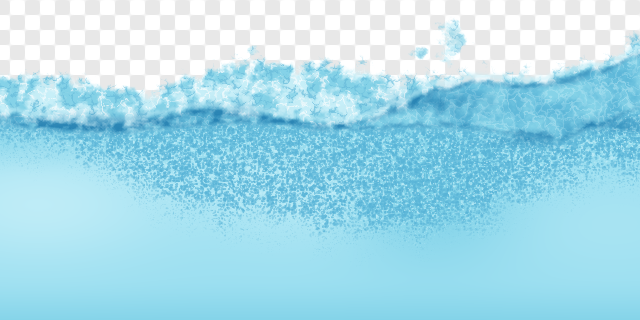
Write a Shadertoy shader that draws this background.

```glsl
const float PI = 3.14159;
const float CHECK_SIZE = 0.0469;
const vec2 CHECK_SHIFT = vec2(0.031, 0.0);
const vec3 WHITE = vec3(1.0);
const vec3 GREY = vec3(0.91);
const vec3 PALE = vec3(0.76, 0.93, 0.97);
const vec3 AQUA = vec3(0.60, 0.87, 0.94);
const vec3 SKY = vec3(0.48, 0.81, 0.90);
const vec3 BLUE = vec3(0.34, 0.70, 0.84);
const vec3 DEEP = vec3(0.12, 0.48, 0.68);

// Heights at even steps of 1/8 across the canvas
const float SPLASH[17] = float[17](.76, .765, .75, .727, .72, .78, .80, .805,
    .797, .795, .76, .755, .77, .76, .776, .805, .88);
const float CREST[17] = float[17](.635, .62, .605, .60, .622, .65, .643, .622,
    .604, .615, .66, .72, .747, .73, .745, .775, .83);
const float WATERLINE[17] = float[17](.62, .605, .594, .59, .604, .615, .62, .615,
    .60, .60, .604, .607, .60, .583, .568, .61, .667);
const float BUBBLE_FLOOR[17] = float[17](.47, .45, .43, .37, .28, .24, .23, .22,
    .20, .19, .19, .20, .23, .28, .33, .36, .38);

// Dark ripples: centre, then radius
const vec4 RIPPLES[5] = vec4[5](vec4(.69, .645, .12, .022), vec4(1.93, .61, .13, .022),
    vec4(.32, .615, .26, .025), vec4(1.38, .68, .14, .035), vec4(1.66, .56, .09, .020));

float curve(float[17] heights, float x) {
    float t = clamp(x * 8.0, 0.0, 15.999);
    int i = int(t);
    return mix(heights[i], heights[i + 1], smoothstep(0.0, 1.0, fract(t)));
}

vec2 hash2(vec2 p) {
    vec3 q = fract(p.xyx * vec3(.1031, .1030, .0973));
    q += dot(q, q.yzx + 33.33);
    return fract((q.xx + q.yz) * q.zy);
}

// Nearest distance, second distance, random id
vec3 cells(vec2 p) {
    vec2 base = floor(p);
    vec3 best = vec3(9.0, 9.0, 0.0);
    for (int j = -1; j <= 1; j++)
    for (int i = -1; i <= 1; i++) {
        vec2 cell = base + vec2(i, j);
        vec2 rnd = hash2(cell + 50.0);
        float d = length(cell + 0.15 + 0.7 * rnd - p);
        if (d < best.x) best = vec3(d, best.x, fract(rnd.x * 7.3 + rnd.y * 3.1));
        else best.y = min(best.y, d);
    }
    return best;
}

float waves(vec2 p) {
    float sum = 0.0, amp = 0.5;
    for (int i = 0; i < 5; i++) {
        p = mat2(.8, -.6, .6, .8) * p * 1.8 + 1.7;
        sum += amp * sin(p.x + 1.4 * sin(p.y));
        amp *= 0.62;
    }
    return sum;
}

float glow(vec2 p, vec2 centre, vec2 radius) {
    vec2 q = (p - centre) / radius;
    return exp(-dot(q, q));
}

vec3 checker(vec2 p, float pixel) {
    vec2 s = sin(PI * (p - vec2(0.0, 1.0) - CHECK_SHIFT) / CHECK_SIZE);
    float w = pixel * PI * 0.5 / CHECK_SIZE;
    return mix(WHITE, GREY, smoothstep(-w, w, s.x * s.y));
}

vec3 underwater(vec2 p, float rough) {
    vec3 col = mix(SKY, AQUA, smoothstep(-0.08, 0.14, p.y));
    col = mix(col, PALE, 0.9 * glow(p, vec2(0.12, 0.36), vec2(0.45, 0.20)));
    col = mix(col, PALE, 0.6 * glow(p, vec2(0.95, 0.40), vec2(0.32, 0.20)));
    col = mix(col, PALE, 0.35 * glow(p, vec2(1.9, 0.30), vec2(0.4, 0.18)));
    col = mix(col, SKY, 0.85 * glow(p, vec2(1.35, 0.40), vec2(0.25, 0.20)));
    col = mix(col, SKY, 0.5 * smoothstep(0.44, 0.60, p.y));

    // Bubbles thin out toward their lower limit
    float bottom = curve(BUBBLE_FLOOR, p.x) + 0.035 * rough;
    float density = smoothstep(bottom - 0.03, bottom + 0.18, p.y);
    for (int i = 0; i < 3; i++) {
        float scale = 52.0 + 30.0 * float(i);
        vec3 c = cells(p * scale + 0.35 * rough + 17.0 * float(i));
        float radius = (0.15 + 0.4 * c.z) * density;
        float spot = density * (1.0 - smoothstep(radius - 0.15, radius + 0.15, c.x));
        col = mix(col, c.z < 0.35 ? PALE : BLUE, spot * 0.65);
    }
    return col;
}

void mainImage(out vec4 fragColor, in vec2 fragCoord) {
    vec2 p = fragCoord / iResolution.y;
    float pixel = 1.0 / iResolution.y;
    float rough = waves(p * 16.0), fine = waves(p.yx * 32.0 + 4.0);
    vec3 foam = cells(p * vec2(30.0, 38.0) + 0.7 * vec2(rough, fine));
    float film = 1.0 - smoothstep(0.02, 0.32, foam.y - foam.x);
    vec3 col = checker(p, pixel);

    // Ragged splash and loose spray
    float top = curve(SPLASH, p.x) + 0.022 * rough + 0.014 * fine;
    float cover = smoothstep(-0.012, 0.035, top - p.y + 0.012 * film);
    float spray = glow(p, vec2(1.415, 0.89), vec2(0.05, 0.045))
        + 0.8 * glow(p, vec2(1.40, 0.82), vec2(0.03, 0.03))
        + 0.7 * glow(p, vec2(1.31, 0.83), vec2(0.03, 0.025))
        + 0.6 * glow(p, vec2(0.785, 0.84), vec2(0.02, 0.025));
    cover = max(cover, 0.75 * smoothstep(0.35, 0.75, spray + 0.3 * fine));
    vec3 splash = mix(PALE, SKY, smoothstep(-0.5, 0.7, rough + 0.6 * fine));
    splash = mix(splash, fine > 0.0 ? BLUE : WHITE, film * min(abs(fine) * 1.6, 0.65));
    col = mix(col, splash, cover * 0.92);

    // Wave body between crest and waterline
    float crestDist = p.y - curve(CREST, p.x) - 0.008 * rough;
    vec3 body = mix(SKY, BLUE, clamp(0.45 + 0.5 * rough + 0.3 * fine, 0.0, 1.0));
    body = mix(body, PALE, 0.35 * film);
    col = mix(col, body, 0.85 * (1.0 - smoothstep(-0.01, 0.012, crestDist)));
    col = mix(col, PALE, 0.5 * exp(-pow((crestDist - 0.022) / 0.009, 2.0)));

    // Water below
    float lineDist = p.y - curve(WATERLINE, p.x) - 0.008 * fine;
    col = mix(col, underwater(p, rough), 1.0 - smoothstep(-0.025, 0.012, lineDist));

    // Dark refracting lines and ripples
    float dark = 0.55 * exp(-pow(crestDist / 0.010, 2.0)) + 0.45 * exp(-pow(lineDist / 0.009, 2.0));
    for (int i = 0; i < 5; i++)
        dark += 0.6 * glow(p + 0.01 * vec2(fine, rough), RIPPLES[i].xy, RIPPLES[i].zw);
    dark *= clamp(0.65 + 0.45 * fine, 0.1, 1.0);
    col = mix(col, DEEP, clamp(dark, 0.0, 0.85));
    fragColor = vec4(col, 1.0);
}
```
